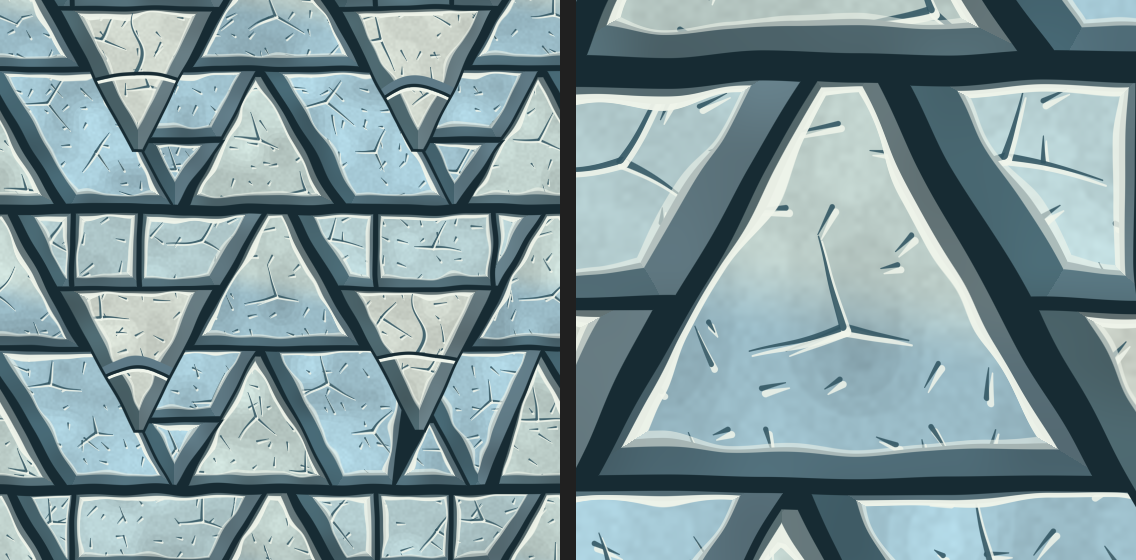
Left: the whole. Right: its middle third, enlarged.
Give the GLSL for this pattern, as a WebGL 2 fragment shader.

```glsl
#version 300 es
precision highp float;
// Cracked blue and ivory stone wall of interlocking triangles, slabs and bricks.
uniform vec2 u_resolution;
out vec4 fragColor;

const vec3 MORTAR = vec3(0.09, 0.17, 0.20), DEEP = vec3(0.20, 0.34, 0.39);
const vec3 SHADE = vec3(0.37, 0.48, 0.53), CHALK = vec3(0.94, 0.96, 0.92);
const vec3 IVORY = vec3(0.83, 0.86, 0.82), SAGE = vec3(0.76, 0.83, 0.81);
const vec3 MIST = vec3(0.71, 0.81, 0.82), BLUE = vec3(0.65, 0.79, 0.84);

// Front stone at a point
struct Stone { float body, face; vec2 side, p, crack; vec3 tint; float seed; };

float hash(vec2 p) { return fract(sin(dot(p, vec2(127.1, 311.7))) * 43758.5); }

float noise(vec2 p) {
  vec2 i = floor(p), f = fract(p);
  f = f * f * (3.0 - 2.0 * f);
  return mix(mix(hash(i), hash(i + vec2(1, 0)), f.x),
             mix(hash(i + vec2(0, 1)), hash(i + 1.0), f.x), f.y);
}

// Antialiased coverage of a signed distance
float soft(float d) {
  float w = 1.5 / u_resolution.y;
  return 1.0 - smoothstep(-w, w, d);
}

// Segment that tapers from a to b
float taper(vec2 p, vec2 a, vec2 b, float w) {
  vec2 ab = b - a;
  float h = clamp(dot(p - a, ab) / dot(ab, ab), 0.0, 1.0);
  return length(p - a - ab * h) - w * (1.0 - 0.8 * h);
}

// Dark cut with a lit lower edge
void scratch(inout vec3 col, vec2 p, vec2 a, vec2 b, float w) {
  col = mix(col, CHALK, 0.85 * soft(taper(p - vec2(0.004, 0.006), a, b, w)));
  col = mix(col, DEEP, 0.9 * soft(taper(p, a, b, w * 0.75)));
}

// Three-armed crack around the origin
void star(inout vec3 col, vec2 p, float size, float seed) {
  for (float k = 0.0; k < 3.0; k++) {
    float angle = 2.1 * k + 1.2 * hash(vec2(seed, k));
    float reach = size * (0.6 + 0.5 * hash(vec2(k, seed)));
    scratch(col, p, vec2(0), reach * vec2(cos(angle), sin(angle)), 0.006);
  }
}

// Small nicks, one in every other grid square
void nicks(inout vec3 col, vec2 p, float scale, float seed) {
  vec2 id = floor(p * scale) + seed * 13.0;
  vec2 f = fract(p * scale) - 0.5 + 0.24 * (vec2(hash(id), hash(id + 5.0)) - 0.5);
  float angle = 6.28 * hash(id + 9.0);
  vec2 arm = vec2(cos(angle), sin(angle)) * (0.08 + 0.2 * hash(id + 3.0)) / scale;
  scratch(col, f / scale, -arm, arm, hash(id + 21.0) < 0.5 ? 0.0042 : -0.1);
}

// One side; bevels are wide where it faces down
void edge(inout Stone s, vec2 a, vec2 b) {
  vec2 e = normalize(b - a), n = vec2(e.y, -e.x);
  float dist = dot(s.p - a, n);
  float inset = 0.012 + 0.04 * smoothstep(-0.1, 0.5, n.y) * (1.0 - 0.4 * step(0.9, n.y));
  inset += 0.014 * step(0.5, n.x) * step(n.y, -0.2);
  s.body = max(s.body, dist);
  if (dist + inset > s.face) { s.face = dist + inset; s.side = n; }
}

// Convex stone over earlier ones: height range y, horizontal spans top and low
void lay(inout Stone front, vec2 p, vec2 y, vec2 top, vec2 low, vec3 tint, vec2 crack, float seed) {
  Stone s = Stone(-9.0, -9.0, vec2(0), p, crack, tint, seed);
  vec2 a = vec2(top.x, y.x), b = vec2(top.y, y.x), c = vec2(low.y, y.y), d = vec2(low.x, y.y);
  edge(s, a, b); edge(s, b, c); edge(s, c, d); edge(s, d, a);
  front.body = max(front.body, 0.01 - s.body);
  if (s.body < front.body) front = s;
}

// Upright triangles of both courses
void triangles(inout Stone f, vec2 p, vec2 id, float s) {
  float left = id.x > id.y ? 0.78 : 0.675;
  vec3 tint = mix(SAGE, BLUE * 0.93, smoothstep(0.2, 0.32, p.y + 0.2 * (0.9 - p.x)));
  lay(f, p, vec2(0.01, 0.48), vec2(0.95, 1.02), vec2(0.69, 1.28), tint, vec2(0.98, 0.3), s);
  lay(f, p, vec2(0.52, 0.975), vec2(0.915, 0.935), vec2(left, 1.19), SAGE, vec2(0.92, 0.74), s + 6.0);
}

// Brick band, blue slabs and ivory keystone
void courses(inout Stone f, vec2 p, vec2 id, float s) {
  bool split = id.x > id.y;
  // Equal cuts merge two bricks
  float c1 = mix(0.26, 0.345, id.x), c2 = mix(mix(0.5, 0.26, id.y), mix(0.765, 0.61, id.y), id.x);
  vec2 band = vec2(0.012, 0.265), gap = vec2(0.009, -0.009), mid = vec2(c1, c2) + gap;
  lay(f, p, band, vec2(0.05, c1) + gap, vec2(0.2, c1) + gap, MIST, vec2(0.18, 0.1), s);
  lay(f, p, band, mid, mid, MIST, vec2(0.55, 0.13), s + 1.0);
  lay(f, p, band, vec2(c2, 0.94) + gap, vec2(c2, 0.79) + gap, MIST, vec2(0.72, 0.1), s + 2.0);
  vec2 slab = vec2(0.5, 0.975);
  lay(f, p, slab, vec2(-0.05, split ? 0.45 : 0.37), split ? vec2(0.19, 0.405) : vec2(0.235, 0.61),
      BLUE, vec2(0.17, 0.61), s + 3.0);
  lay(f, p, split ? slab : vec2(0.5, 0.735), split ? vec2(0.42, 0.935) : vec2(0.6, 0.915),
      split ? vec2(0.68, 0.73) : vec2(0.5, 0.79), BLUE, vec2(0.76, 0.68), s + 4.0);
  lay(f, p, vec2(0.757, 0.975), split ? vec2(0.53, 0.545) : vec2(0.5, 0.785),
      split ? vec2(0.42, 0.665) : vec2(0.615, 0.63), BLUE, vec2(0.63, 0.85), s + 5.0);
  lay(f, p, vec2(0.282, 0.78), vec2(0.22, 0.755), vec2(0.48, 0.51), IVORY, vec2(0.36, 0.38), s + 8.0);
}

// Arched or level break across the keystone
void keyBreak(inout vec3 col, vec2 p, bool arched) {
  float x = p.x - 0.49, bow = p.y - (arched ? 0.55 + 3.0 * x * x : 0.51 + 0.8 * x * x);
  if (arched) col = mix(col, SHADE, soft(abs(bow + 0.02) - 0.018));
  else scratch(col, vec2(x + 0.02 * sin(p.y * 25.0), p.y), vec2(0, 0.51), vec2(0, 0.29), 0.009);
  col = mix(col, CHALK, soft(abs(bow - 0.012) - 0.006));
  col = mix(col, MORTAR, soft(abs(bow) - 0.006));
}

// Painted face, bevels, chalky rim and cracks
vec3 shade(Stone s, bool arched) {
  float chip = noise(s.p * 13.0 + s.seed * 3.0), wash = noise(s.p * 9.0 + s.seed * 7.0);
  float face = s.face + 0.02 * (chip - 0.5), lit = smoothstep(-0.7, 0.4, -s.side.y);
  vec3 bevel = mix(DEEP, SHADE, 0.5 + 0.5 * s.side.x) * (0.8 + 0.4 * wash);
  bevel = mix(bevel, s.tint * 0.55, 0.3 + 0.3 * lit);
  float patches = (floor(wash * 5.0) + smoothstep(0.35, 0.65, fract(wash * 5.0))) / 5.0;
  vec3 rock = s.tint * (0.88 + 0.2 * patches + 0.05 * (noise(s.p * 110.0) - 0.5));
  nicks(rock, s.p, 15.0, s.seed);
  nicks(rock, s.p + 0.37, 8.0, s.seed + 2.0);
  vec2 bent = s.p - s.crack + 0.012 * (chip - 0.5);
  star(rock, bent, 0.12, s.seed);
  star(rock, bent - vec2(0.17, 0.18), 0.09, s.seed + 4.0);
  vec3 col = mix(bevel, rock, soft(face));
  col = mix(col, CHALK, (0.55 + 0.4 * lit) * soft(abs(face) - 0.003 - 0.009 * chip * chip));
  if (s.tint == IVORY) keyBreak(col, s.p, arched);
  return col;
}

void main() {
  vec2 uv = gl_FragCoord.xy / u_resolution;
  vec2 q = vec2(uv.x, 1.0 - uv.y) * 2.0 - vec2(0, 0.755);
  q += 0.014 * (vec2(noise(q * 9.0), noise(q * 9.0 + 40.0)) - 0.5);
  // Each group wraps where its stones end
  vec2 a = floor(q - vec2(0.48, 0)), b = floor(q + vec2(0.06, 0));
  vec2 idA = mod(a, 2.0), idB = mod(b, 2.0), code = vec2(3, 7);
  Stone front = Stone(9.0, 9.0, vec2(0), q, vec2(0), BLUE, 0.0);
  triangles(front, q - a, idA, 1.0 + dot(idA, code));
  courses(front, q - b, idB, 2.0 + dot(idB, code));
  vec3 col = shade(front, idB.x == idB.y);
  fragColor = vec4(mix(MORTAR, col, soft(front.body)), 1.0);
}
```
